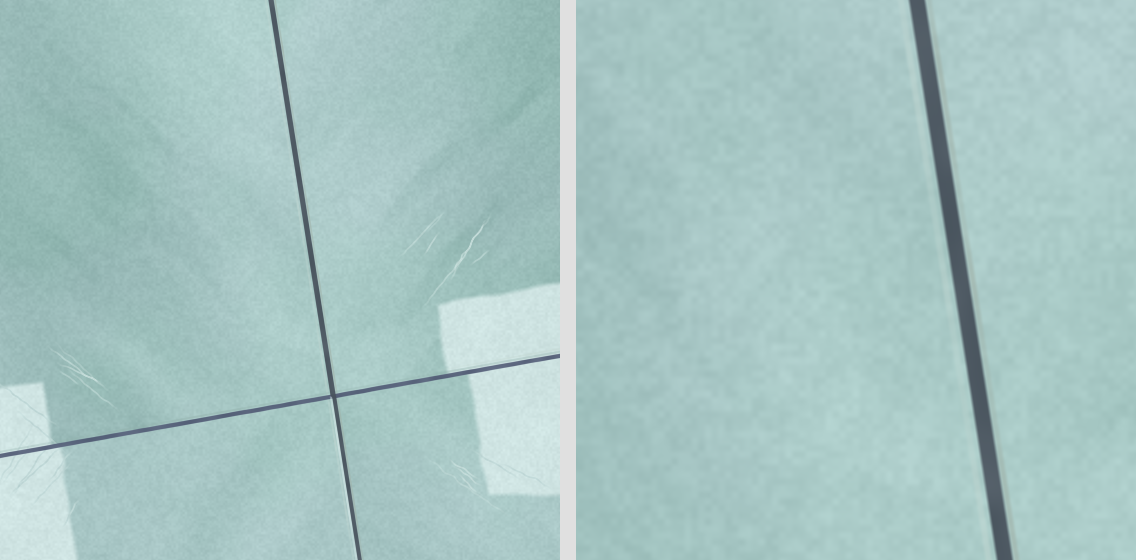
Left: the whole. Right: its middle third, enlarged.
A three.js fragment shader for this texture:

```glsl
varying vec2 vUv;

float hash(vec2 p) {
  vec3 q = fract(vec3(p.xyx) * 0.1031);
  q += dot(q, q.yzx + 33.33);
  return fract((q.x + q.y) * q.z);
}

float noise(vec2 p) {
  vec2 i = floor(p), f = fract(p);
  f = f * f * (3.0 - 2.0 * f);
  return mix(mix(hash(i), hash(i + vec2(1.0, 0.0)), f.x),
             mix(hash(i + vec2(0.0, 1.0)), hash(i + 1.0), f.x), f.y);
}

float fbm(vec2 p) {
  float sum = 0.0, amp = 0.5;
  for (int i = 0; i < 5; i++) {
    sum += amp * noise(p);
    p = p * 2.03 + 17.3;
    amp *= 0.5;
  }
  return sum;
}

vec2 alongAngle(vec2 p, float a) {
  return vec2(dot(p, vec2(cos(a), sin(a))), dot(p, vec2(-sin(a), cos(a))));
}

float line(float d, float halfWidth) {
  return 1.0 - smoothstep(halfWidth - 0.0013, halfWidth + 0.0013, abs(d));
}

// Soft rectangle in tile coordinates
float pane(vec2 q, vec2 lo, vec2 hi) {
  vec2 inside = smoothstep(lo - 0.006, lo + 0.006, q) *
                (1.0 - smoothstep(hi - 0.006, hi + 0.006, q));
  return inside.x * inside.y;
}

// Cluster of tapered, slightly bent strokes around a centre
float scratches(vec2 p, vec2 centre, float angle, float seed) {
  float sum = 0.0;
  for (int i = 0; i < 7; i++) {
    vec2 id = vec2(float(i), seed);
    vec2 offset = vec2(hash(id), hash(id + 31.7)) - 0.5;
    vec2 q = alongAngle(p - centre, angle + 0.4 * (hash(id + 8.1) - 0.5));
    q -= offset * vec2(0.13, 0.16);
    float len = mix(0.025, 0.085, hash(id + 51.3));
    q.y += 2.0 * q.x * q.x * offset.x + 0.005 * (noise(q.xx * 55.0 + id) - 0.5);
    float taper = 1.0 - smoothstep(0.3 * len, len, abs(q.x));
    float stroke = 1.0 - smoothstep(0.0004, 0.0026, abs(q.y));
    sum += stroke * taper * mix(0.3, 0.85, hash(id + 3.9));
  }
  return min(sum, 1.0);
}

void main() {
  vec2 p = vUv;
  // Signed offsets from the two slanted joints
  vec2 tile = vec2(p.x - 0.641 + 0.157 * p.y, p.y - 0.186 - 0.179 * p.x);
  vec2 joint = tile * 0.986;
  float upper = smoothstep(-0.003, 0.003, tile.y);

  // Broad sheen, brightest along the upright joint
  float sheen = 0.2 + 0.55 * exp(-pow(tile.x / 0.27, 2.0));
  sheen -= 0.16 * smoothstep(0.2, 0.5, tile.x) * upper;
  sheen = mix(0.6, sheen + 0.06, upper);

  // Marble veins mirrored from tile to tile
  float veinAngle = tile.x * tile.y > 0.0 ? 0.86 : -0.7;
  vec2 v = alongAngle(p, veinAngle);
  v.y += 0.07 * (fbm(p * 5.0) - 0.5);
  float clouds = fbm(v * vec2(3.0, 9.0) + 4.0 * sign(tile.x));
  float streaks = noise(v * vec2(4.0, 24.0) + 9.0);
  float vein = smoothstep(0.66, 0.95, streaks) * smoothstep(0.35, 0.65, fbm(p * 6.0 + 3.0));
  sheen += 0.85 * (clouds - 0.48) - 0.28 * vein * mix(0.4, 1.0, upper);

  vec3 shadeTeal = vec3(0.57, 0.705, 0.695);
  vec3 paleTeal = vec3(0.71, 0.82, 0.82);
  vec3 color = mix(shadeTeal, paleTeal, clamp(sheen, 0.0, 1.0));
  color += vec3(-0.012, 0.002, -0.01) * smoothstep(0.4, 0.65, fbm(p * 3.0 + 21.0));

  // Window reflections, broken at the joints
  vec2 w = tile + 0.008 * (vec2(noise(p * 28.0), noise(p * 28.0 + 40.0)) - 0.5);
  float glare = pane(w, vec2(0.212, 0.0), vec2(0.7, 0.13));
  glare += pane(w, vec2(0.247, -0.235 - 0.2 * (tile.x - 0.3)), vec2(0.7, 0.0));
  glare += pane(w, vec2(-0.9, 0.0), vec2(-0.514, 0.121));
  glare += pane(w, vec2(-0.9, -0.5), vec2(-0.502, 0.0));
  vec3 glareColor = vec3(0.82, 0.9, 0.895) + 0.04 * (fbm(p * 9.0) - 0.5);
  color = mix(color, glareColor, 0.94 * min(glare, 1.0));

  // Scratches near the reflections
  float marks = scratches(p, vec2(0.79, 0.52), 0.85, 2.0);
  marks += scratches(p, vec2(0.89, 0.15), -0.65, 5.0);
  marks += scratches(p, vec2(0.11, 0.28), -0.6, 11.0);
  marks += scratches(p, vec2(0.08, 0.13), 0.95, 7.0);
  vec3 markColor = mix(vec3(0.82, 0.9, 0.89), vec3(0.68, 0.79, 0.79), min(glare, 1.0));
  color = mix(color, markColor, 0.75 * min(marks, 1.0));

  // Fine grain
  color += 0.035 * (noise(p * 250.0) - 0.5) + 0.025 * (noise(p * 120.0 + 7.0) - 0.5);

  // Polished tile edges
  float wear = 0.4 + 0.6 * noise(p * 24.0);
  vec3 edgePale = vec3(0.77, 0.85, 0.83);
  color = mix(color, edgePale, 0.5 * wear * line(joint.x + 0.0095, 0.0018));
  color = mix(color, vec3(0.62, 0.68, 0.64), 0.6 * wear * line(joint.x - 0.007, 0.0015));
  color = mix(color, vec3(0.57, 0.69, 0.67), 0.5 * wear * line(joint.y - 0.007, 0.0018));
  color = mix(color, edgePale, 0.7 * wear * line(joint.y - 0.012, 0.0015) * smoothstep(0.7, 0.95, p.x));

  // Dark joints; the lower upright one has a bright left lip
  float across = line(joint.y + 0.0005 * noise(p * 60.0), 0.0038);
  vec3 acrossColor = vec3(0.33, 0.37, 0.47) + 0.06 * (noise(p * 50.0) - 0.5);
  color = mix(color, acrossColor, 0.93 * across);
  float shift = mix(0.0015, 0.0, upper);
  float upright = line(joint.x - shift, mix(0.0036, 0.0047, upper));
  vec3 uprightColor = vec3(0.29, 0.33, 0.37) + 0.06 * (noise(p * 45.0) - 0.5);
  color = mix(color, vec3(0.84, 0.91, 0.91), 0.8 * (1.0 - upper) * wear * line(joint.x + 0.004, 0.0022));
  color = mix(color, uprightColor, 0.95 * upright);

  gl_FragColor = vec4(clamp(color, 0.0, 1.0), 1.0);
}
```
